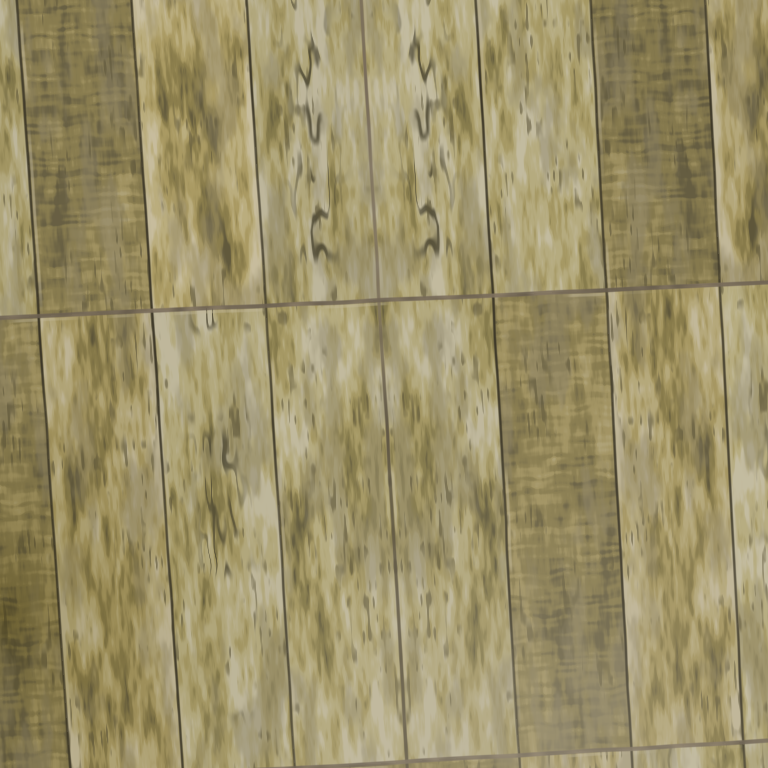
Reproduce this texture procedurally as a Shadertoy shader.

```glsl
// Weathered wood-look planks in two tilted rows, about 6.7 columns across.
// A skewed grid gives each plank its own coordinates; layered noise paints
// four wood finishes in turn, book-matched about one central joint.

#define FIRST_SEAM 0.0221
#define PITCH 0.1494
#define ROW_TOP 0.414
#define ROW_HEIGHT 0.6085
#define LEAN 0.069
#define JOINT_COLUMN 3.0
#define SEAM_HALF 0.0016
#define JOINT_HALF 0.0027
#define BLOTCH 1.0
#define STREAK 0.9
#define GRAIN 0.34

const vec3 UMBER = vec3(0.37, 0.34, 0.23);
const vec3 BROWN = vec3(0.53, 0.48, 0.29);
const vec3 OLIVE = vec3(0.65, 0.59, 0.38);
const vec3 SAND  = vec3(0.71, 0.66, 0.48);
const vec3 PALE  = vec3(0.76, 0.72, 0.60);
const vec3 GREY  = vec3(0.55, 0.51, 0.39);
const vec3 CRACK = vec3(0.29, 0.27, 0.19);
const vec3 SEAM  = vec3(0.23, 0.21, 0.15);
const vec3 GROUT = vec3(0.48, 0.43, 0.36);

float hash(vec2 p) {
    vec3 q = fract(p.xyx * vec3(0.1031, 0.1030, 0.0973));
    q += dot(q, q.yzx + 33.33);
    return fract((q.x + q.y) * q.z);
}

float noise(vec2 p) {
    vec2 i = floor(p), f = fract(p);
    f = f * f * (3.0 - 2.0 * f);
    return mix(mix(hash(i), hash(i + vec2(1, 0)), f.x),
               mix(hash(i + vec2(0, 1)), hash(i + vec2(1, 1)), f.x), f.y);
}

float fbm(vec2 p) {
    float sum = 0.0, amp = 0.533;
    for (int i = 0; i < 4; i++) {
        sum += amp * noise(p);
        p = p * 2.03 + 17.7;
        amp *= 0.5;
    }
    return sum;
}

// Tone from dark to bleached
vec3 woodRamp(float t) {
    vec3 c = mix(UMBER, BROWN, smoothstep(0.0, 0.28, t));
    c = mix(c, OLIVE, smoothstep(0.28, 0.50, t));
    c = mix(c, SAND, smoothstep(0.50, 0.70, t));
    return mix(c, PALE, smoothstep(0.72, 1.0, t));
}

// Finishes: 0 rough-sawn dark, 1 golden, 2 cracked, 3 pale
vec3 wood(vec2 uv, float finish, float seed) {
    vec2 q = uv * vec2(PITCH, ROW_HEIGHT);
    vec2 s = vec2(seed * 7.3, seed * 13.1) + 40.0;
    float dark = 1.0 - step(0.5, finish);
    float blotch = fbm(q * vec2(26.0, 9.0) + s) - 0.5;
    float streak = fbm(q * vec2(95.0, 17.0) + s.yx) - 0.5;
    float grain = noise(q * vec2(240.0, 50.0) + s) - 0.5;
    float edge = smoothstep(0.25, 0.5, abs(uv.x - 0.5));
    float tone = finish < 0.5 ? 0.31 : finish < 1.5 ? 0.54 : finish < 2.5 ? 0.68 : 0.64;
    tone += (BLOTCH * blotch + STREAK * streak + GRAIN * grain) * (1.0 - 0.45 * dark);

    // Saw marks and a smoky stain on dark planks, bleached borders on golden
    if (finish < 0.5) {
        float wave = q.y + 0.006 * noise(q * 40.0);
        tone += 0.3 * (noise(vec2(q.x * 30.0, wave * 210.0) + s) - 0.5);
        vec2 stain = (uv - vec2(0.3, 0.65)) / vec2(0.22, 0.2);
        tone -= 0.2 * exp(-dot(stain, stain));
    } else if (finish < 1.5) {
        tone += 0.24 * edge;
    }
    vec3 c = woodRamp(tone);
    float ash = smoothstep(0.5, 0.7, fbm(q * vec2(36.0, 11.0) + s + 91.0));
    c = mix(c, GREY, ash * 0.45 + 0.2 * dark);
    if (finish > 1.5) c *= vec3(0.985, 1.0, 1.02);

    // Fine cracks wander along the heart of the board
    vec2 w = q + vec2(0.005 * noise(q * vec2(60.0, 45.0) + s), 0.0);
    float split = abs(noise(w * vec2(120.0, 22.0) + s) - 0.5);
    float line = 1.0 - smoothstep(0.03, 0.17, split);
    float heart = exp(-pow((uv.x - 0.5) / 0.19, 2.0));
    float patchy = smoothstep(0.36, 0.55, noise(vec2(uv.y * 6.0, seed * 3.7)));
    float broken = smoothstep(0.3, 0.55, noise(q * vec2(55.0, 26.0) + s.yx));
    float cracked = finish > 1.5 && finish < 2.5 ? 0.85 : 0.0;
    c = mix(c, CRACK, cracked * line * heart * patchy * broken);

    // Small scratches gathered in worn patches
    float scratch = smoothstep(0.66, 0.9, noise(q * vec2(260.0, 45.0) + s.yx));
    float wornPatch = smoothstep(0.45, 0.65, fbm(q * vec2(30.0, 14.0) + s.yx + 7.0));
    return mix(c, UMBER, 0.6 * scratch * wornPatch);
}

float band(float d, float halfWidth) {
    float soft = max(0.8 / iResolution.y, 0.0013);
    return 1.0 - smoothstep(halfWidth - soft, halfWidth + soft, d);
}

void mainImage(out vec4 fragColor, in vec2 fragCoord) {
    vec2 p = fragCoord / iResolution.y;
    float down = 1.0 - p.y;

    // Skewed grid: column and row coordinates under slight perspective
    float wobble = 0.0012 * (noise(p * 18.0) - 0.5);
    float col = (p.x + wobble - FIRST_SEAM - LEAN * down) / (PITCH - 0.003 * down);
    float row = (down + wobble - ROW_TOP + 0.046 * p.x) / (ROW_HEIGHT - 0.012 * p.x);
    vec2 cell = floor(vec2(col, row)), uv = fract(vec2(col, row));

    // Finishes cycle along the row and reflect at the joint
    float mirrored = step(JOINT_COLUMN, cell.x);
    float finish = mod(cell.x - mirrored + cell.y + 1.0, 4.0);
    vec2 face = vec2(mix(uv.x, 1.0 - uv.x, mirrored), uv.y);
    vec3 c = wood(face, finish, finish * 5.0 + cell.y * 2.0 + 9.0);
    c *= 0.97 + 0.06 * hash(cell + 20.0);

    // Worn bright arrises beside the seams
    float worn = smoothstep(0.45, 0.75, noise(vec2(cell.x * 9.0 + 50.0, down * 14.0)));
    c = mix(c, PALE, 0.5 * worn * band(abs(uv.x * PITCH - 0.004), 0.0018));
    float lip = smoothstep(0.3, 0.7, noise(vec2(p.x * 25.0, 3.0)));
    c = mix(c, PALE, 0.45 * lip * band(abs(uv.y * ROW_HEIGHT - 0.005), 0.002));

    // Dark plank seams, grey tile joints
    float side = abs(col - round(col)) * PITCH;
    float cross = abs(row - round(row)) * ROW_HEIGHT;
    float joint = 1.0 - step(0.5, abs(round(col) - JOINT_COLUMN));
    float fade = 0.7 + 0.3 * noise(vec2(round(col) * 5.0 + 30.0, down * 9.0));
    float pale = joint * mix(0.95, 0.4, smoothstep(0.35, 0.65, down));
    c = mix(c, mix(SEAM, GROUT, pale), fade * band(side, mix(SEAM_HALF, 0.0021, joint)));
    c = mix(c, GROUT * (0.82 + 0.25 * noise(p * 60.0)), 0.92 * band(cross, JOINT_HALF));

    // Soft sheen low down, shade at the lower left
    vec2 sheen = p - vec2(0.7, 0.0);
    c = mix(c, vec3(0.74, 0.71, 0.63), 0.3 * exp(-12.0 * dot(sheen, sheen)));
    c *= mix(vec3(1.0), vec3(0.80, 0.78, 0.62), exp(-9.0 * length(p - vec2(0.0, 0.2))));
    fragColor = vec4(c, 1.0);
}
```
